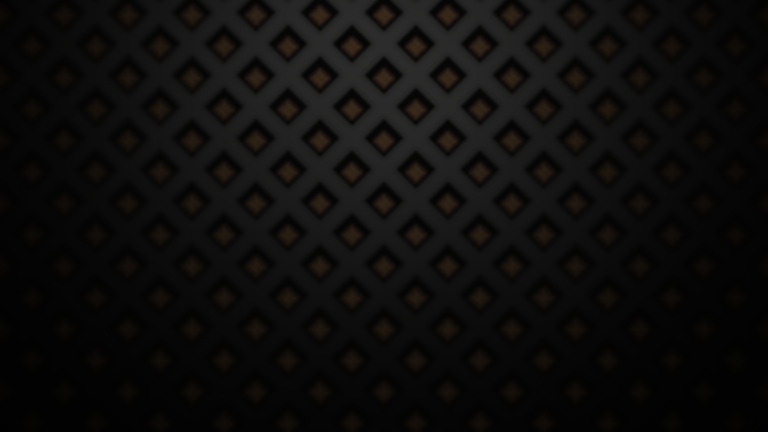
Write a Shadertoy shader that draws this pattern.

```glsl
// A dark diagonal lattice with shadowed diamond openings over a brown backing.
// Staggered cells come from a rotated fract grid; soft square distances form the
// openings, and a broad light at the top centre fades towards the borders.

// Offset from the nearest opening centre, along the two lattice diagonals
vec2 diagonalCell(vec2 q) {
    return fract(vec2(q.x + q.y, q.x - q.y) + 0.5) - 0.5;
}

// Distance to a slightly rounded diamond; negative inside
float diamond(vec2 cell, float halfSize) {
    vec2 d = abs(cell) - halfSize + 0.05;
    return length(max(d, 0.0)) + min(max(d.x, d.y), 0.0) - 0.05;
}

float softInside(float dist, float blur) {
    return 1.0 - smoothstep(-blur, blur, dist);
}

// Elliptical light falloff around the top centre
float glow(vec2 p, vec2 spread) {
    vec2 d = (p - vec2(0.0, 0.38)) / spread;
    return exp(-dot(d, d));
}

void mainImage(out vec4 fragColor, in vec2 fragCoord) {
    vec2 p = (fragCoord - 0.5 * iResolution.xy) / iResolution.y;

    // Twelve openings across, just under seven periods down
    vec2 q = (p - vec2(0.0, 0.030)) / vec2(0.1481, 0.1454);
    float blur = 0.055 + 0.08 * smoothstep(0.1, 0.9, length(p - vec2(0.0, 0.3)));

    // The backing sits lower than the opening, leaving a shadow along the top
    vec2 holeCell = diagonalCell(q - vec2(0.0, 0.035));
    float holeDist = diamond(holeCell, 0.30);
    float hole = softInside(holeDist, blur);
    float backing = softInside(diamond(diagonalCell(q + vec2(0.0, 0.015)), 0.165), blur + 0.035);

    // Bars: rounded profile with faint broad unevenness
    float profile = 0.82 + 0.18 * smoothstep(0.0, 0.17, holeDist);
    float uneven = 1.0 + 0.03 * sin(q.x * 1.7 + sin(q.y * 2.3)) * sin(q.y * 1.3);
    vec3 bars = vec3(0.172, 0.170, 0.169) * profile * uneven * glow(p, vec2(0.60, 0.56));

    // Brown backing with a fine woven ripple
    float weave = 1.0 + 0.05 * sin(q.x * 44.0) * sin(q.y * 44.0);
    vec3 brown = vec3(0.215, 0.155, 0.100) * weave * glow(p, vec2(0.72, 0.86));
    vec3 recess = vec3(0.022, 0.020, 0.019) * glow(p, vec2(0.8));

    vec3 color = mix(bars, mix(recess, brown, backing), hole);
    fragColor = vec4(color + 0.004, 1.0);
}
```
